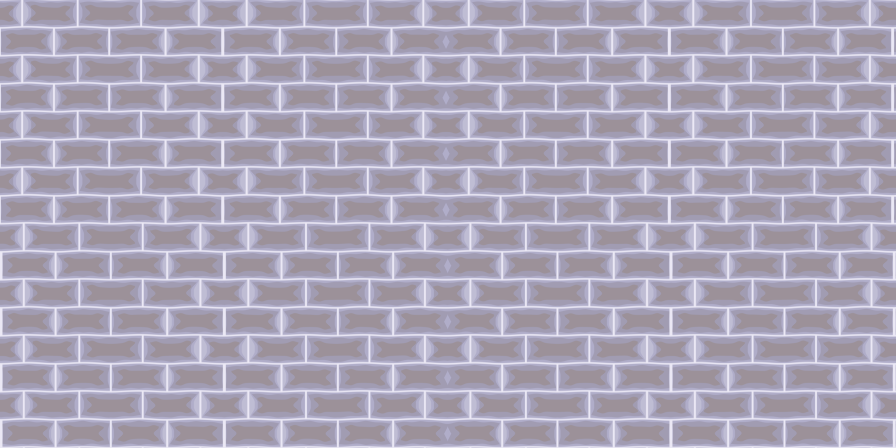
A WebGL 1 fragment shader for this pattern:

```glsl
precision highp float;

uniform vec2 u_resolution;

// Lengths are in courses: the canvas is 32 wide and 16 high
#define COURSES 16.0
#define SPAN 7.975
#define CENTRE 15.93
#define HALF_SHIFT 0.058
#define WARP 0.067
#define LINE_HALF 0.034
#define BAND 0.105
#define CORE_MARGIN 0.31
#define CORE_HALF 0.225
#define CORE_EAR 0.065

const float TAU = 6.2831853;
const vec3 CORE_GREY = vec3(0.61, 0.57, 0.60);
const vec3 BODY = vec3(0.63, 0.61, 0.70);
const vec3 LILAC = vec3(0.69, 0.68, 0.79);
const vec3 FAN_LIGHT = vec3(0.75, 0.74, 0.83);
const vec3 MORTAR = vec3(0.84, 0.83, 0.90);
const vec3 MORTAR_LIGHT = vec3(0.92, 0.91, 0.96);

// Coverage of the region where dist is negative
float fill(float dist, float aa) {
  return 1.0 - smoothstep(-aa, aa, dist);
}

// Mirror-symmetric ripple, different on each of eight courses
float ripple(float x, float course) {
  float k = mod(course, 8.0);
  return 0.6 * cos(x * TAU / SPAN * 4.0 + 3.14159 * k)
       + 0.4 * cos(x * TAU / SPAN * 7.0) * cos(k * 2.3);
}

// Nearest joint: x = distance, y = fan half width, z = line half width
vec3 nearestJoint(float d, float u, bool wideCourse) {
  if (wideCourse) {
    float pitch = SPAN * 0.25;
    float index = floor(d / pitch + 0.5);
    float gap = abs(d - index * pitch);
    if (index < 0.5) {
      // The middle of the canvas keeps a diamond but no mortar
      return abs(u) < pitch ? vec3(gap, 0.13, -1.0) : vec3(gap, 0.07, 0.052);
    }
    return vec3(gap, index < 1.5 ? 0.24 : 0.11, LINE_HALF);
  }
  float nearGap = abs(d - 0.833);
  float farGap = abs(d - 2.854);
  return nearGap < farGap ? vec3(nearGap, 0.33, LINE_HALF)
                          : vec3(farGap, 0.17, LINE_HALF);
}

void main() {
  vec2 p = gl_FragCoord.xy / u_resolution * vec2(2.0, 1.0) * COURSES;
  float aa = 0.75 * COURSES / u_resolution.y;

  // Courses with gently wavy beds
  float sag = 0.018 * cos((p.x - CENTRE) * TAU / SPAN * 4.0);
  float y = p.y - 0.025 + sag;
  float course = floor(y);
  float v = abs(fract(y) - 0.5);
  bool wideCourse = mod(course, 2.0) < 0.5;

  // Mirrored bays, slightly stretched; the lower half is offset
  float u = p.x - CENTRE - HALF_SHIFT * (1.0 - step(8.0, course));
  float x = u + WARP * sin(u * TAU / (2.0 * SPAN));
  float d = abs(mod(x + 0.5 * SPAN, SPAN) - 0.5 * SPAN);
  vec3 joint = nearestJoint(d, u, wideCourse);
  float side = joint.x;
  float wave = ripple(x, course);

  // Body and the pale bands along the beds
  vec3 color = BODY;
  float band = BAND + 0.025 * wave + 0.015 * cos(side * 9.0);
  color = mix(color, LILAC, fill(0.5 - v - band, aa));

  // Faceted fans beside the joints
  float taper = joint.z < 0.0 ? 1.0 - v / 0.25
                             : 1.0 - 0.75 * smoothstep(0.08, 0.48, v);
  float fan = joint.y * taper;
  color = mix(color, LILAC, fill(side - fan, aa));
  float light = 0.68 * fan * step(0.2, joint.y);
  color = mix(color, FAN_LIGHT, fill(side - light, aa) * step(0.2, joint.y));

  // Worn core: pinched ends, flared corners
  float margin = CORE_MARGIN + 0.28 * joint.y
               + 0.09 * cos(v * 14.0) + 0.012 * wave;
  float flare = (side - CORE_MARGIN - 0.16) / 0.15;
  float height = CORE_HALF + CORE_EAR * exp(-flare * flare) + 0.014 * wave;
  color = mix(color, CORE_GREY, fill(max(v - height, margin - side), aa));

  // Mortar: softer beds, brighter joints
  float bed = 0.5 - v;
  color = mix(color, MORTAR, fill(bed - LINE_HALF - 0.008 * wave, aa));
  color = mix(color, MORTAR_LIGHT, fill(bed - 0.014, aa));
  float hasJoint = step(0.0, joint.z);
  color = mix(color, MORTAR_LIGHT, fill(side - joint.z, aa) * hasJoint);

  gl_FragColor = vec4(color, 1.0);
}
```
